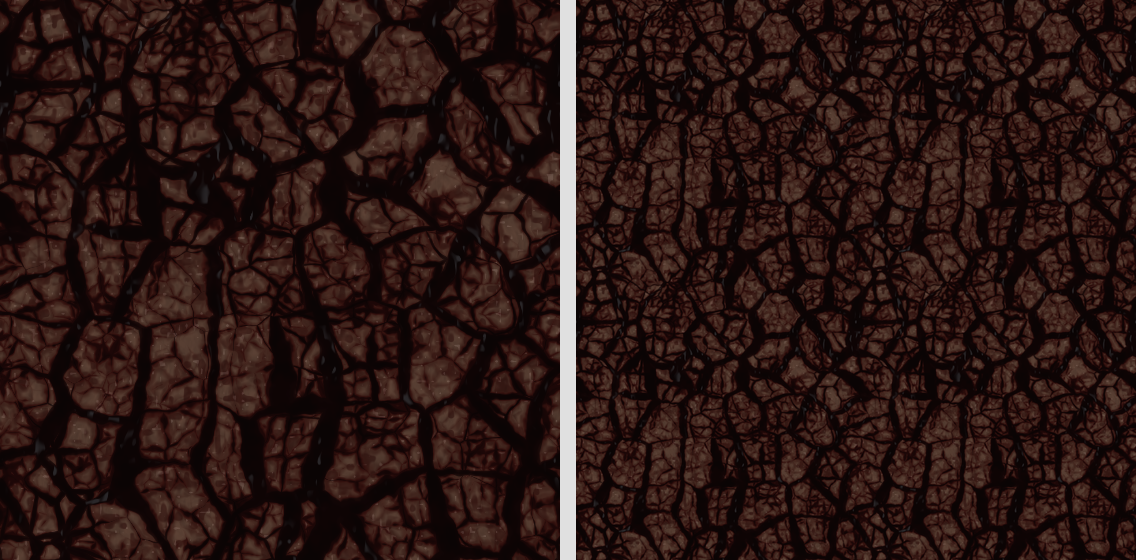
Left, the tile; right, the same tile 2 across and 2 down.
Give the GLSL for this texture, as a WebGL 1 fragment shader.

```glsl
precision highp float;
uniform vec2 u_resolution;

#define PLATES vec2(8.0, 7.0)
#define SHARDS vec2(17.0, 15.0)
#define CHIPS vec2(37.0, 32.0)
#define VEIN_WIDTH 0.018
#define UPRIGHT_BONUS 0.009
#define ROUGHNESS 0.016
#define BLACK vec3(0.040, 0.014, 0.015)
#define MAROON vec3(0.115, 0.028, 0.027)
#define RUST vec3(0.205, 0.068, 0.055)
#define BROWN vec3(0.255, 0.145, 0.115)
#define TAN vec3(0.330, 0.235, 0.190)
#define GLINT vec3(0.190, 0.185, 0.195)

vec2 hash22(vec2 p) {
  vec3 q = fract(p.xyx * vec3(0.1031, 0.1030, 0.0973));
  q += dot(q, q.yzx + 33.33);
  return fract((q.xx + q.yz) * q.zy);
}

// Hash of a lattice cell that repeats after a whole period
vec2 cellHash(vec2 cell, vec2 period) {
  return hash22(mod(cell, period) + period);
}

// Two independent channels of tiling value noise
vec2 noise2(vec2 uv, vec2 period) {
  vec2 p = uv * period;
  vec2 i = floor(p);
  vec2 f = fract(p);
  f = f * f * (3.0 - 2.0 * f);
  vec2 low = mix(cellHash(i, period), cellHash(i + vec2(1.0, 0.0), period), f.x);
  vec2 high = mix(cellHash(i + vec2(0.0, 1.0), period), cellHash(i + 1.0, period), f.x);
  return mix(low, high, f.y);
}

float fbm(vec2 uv, vec2 period) {
  float sum = 0.0;
  float amp = 0.5;
  for (int k = 0; k < 3; k++) {
    sum += amp * noise2(uv, period).x;
    period *= 2.0;
    amp *= 0.55;
  }
  return sum / 0.926;
}

// Distance to the nearest cell border; upright borders are widened by bonus
float borderDistance(vec2 uv, vec2 period, float bonus) {
  vec2 p = uv * period;
  vec2 home = floor(p);
  vec2 nearCell = home;
  vec2 nearest = vec2(9.0);
  for (int y = -1; y <= 1; y++) {
    for (int x = -1; x <= 1; x++) {
      vec2 cell = home + vec2(float(x), float(y));
      vec2 r = (cell + 0.08 + 0.84 * cellHash(cell, period) - p) / period;
      if (dot(r, r) < dot(nearest, nearest)) {
        nearest = r;
        nearCell = cell;
      }
    }
  }
  float dist = 1.0;
  for (int y = -2; y <= 2; y++) {
    for (int x = -2; x <= 2; x++) {
      if (x == 0 && y == 0) continue;
      vec2 cell = nearCell + vec2(float(x), float(y));
      vec2 r = (cell + 0.08 + 0.84 * cellHash(cell, period) - p) / period;
      vec2 n = normalize(r - nearest);
      dist = min(dist, dot(0.5 * (r + nearest), n) - bonus * n.x * n.x);
    }
  }
  return dist;
}

void main() {
  vec2 uv = gl_FragCoord.xy / u_resolution;

  // Bend the crack network at three scales
  vec2 bent = uv + 0.034 * (noise2(uv, vec2(7.0, 6.0)) - 0.5);
  bent += 0.014 * (noise2(uv, vec2(23.0)) - 0.5);
  bent += 0.006 * (noise2(uv, vec2(61.0)) - 0.5);

  // Wide veins, thin cracks and patchy chips
  vec2 patches = noise2(uv, vec2(9.0, 6.0));
  vec2 spots = noise2(uv, vec2(14.0, 13.0));
  float vein = borderDistance(bent, PLATES, UPRIGHT_BONUS) - VEIN_WIDTH * patches.x * patches.x;
  float crack = borderDistance(bent, SHARDS, 0.001) - mix(-0.005, 0.007, patches.y);
  float chip = borderDistance(bent, CHIPS, 0.0) - mix(-0.013, 0.005, spots.x);
  float grain = fbm(uv, vec2(44.0, 40.0));
  float relief = min(vein, min(crack, chip));
  float height = relief + ROUGHNESS * (grain - 0.5) + 0.006 * (spots.y - 0.6);

  // Colour climbs from vein floor over rusty rims to plate tops
  float mottle = fbm(uv, vec2(31.0, 26.0));
  float floorTone = smoothstep(0.35, 0.75, mottle) * 0.6 + smoothstep(-0.009, 0.0, height) * 0.5;
  vec3 color = mix(BLACK, MAROON, min(floorTone, 1.0));
  color = mix(color, RUST, smoothstep(-0.001, 0.003, height));
  color = mix(color, BROWN, smoothstep(0.002, 0.006, height));
  color = mix(color, TAN, smoothstep(0.005, 0.015, height + 0.012 * (mottle - 0.5)));

  // Rusty pits, fine streaks and pale specks on the plates
  float plate = smoothstep(0.002, 0.006, height);
  float pit = smoothstep(0.62, 0.82, noise2(uv, vec2(72.0, 66.0)).x);
  color = mix(color, RUST * 0.85, 0.6 * pit * plate);
  color *= 1.0 + 0.28 * plate * (fbm(bent, vec2(95.0, 58.0)) - 0.5);
  float speck = smoothstep(0.80, 0.95, noise2(uv, vec2(150.0, 141.0)).y);
  color += 0.09 * speck * smoothstep(0.0, 0.005, height);

  // Hairline cores of the cracks
  float core = 1.0 - smoothstep(0.0, 0.0025, min(crack, vein) + 0.001);
  color = mix(color, BLACK, 0.65 * core);

  // Wet upright glints in the veins
  float wet = (1.0 - smoothstep(-0.006, 0.0, vein)) * smoothstep(0.42, 0.65, noise2(uv, vec2(12.0, 11.0)).x);
  float streak = smoothstep(0.70, 0.92, noise2(bent, vec2(125.0, 54.0)).x);
  color = mix(color, GLINT, 0.8 * wet * streak);

  gl_FragColor = vec4(color, 1.0);
}
```
